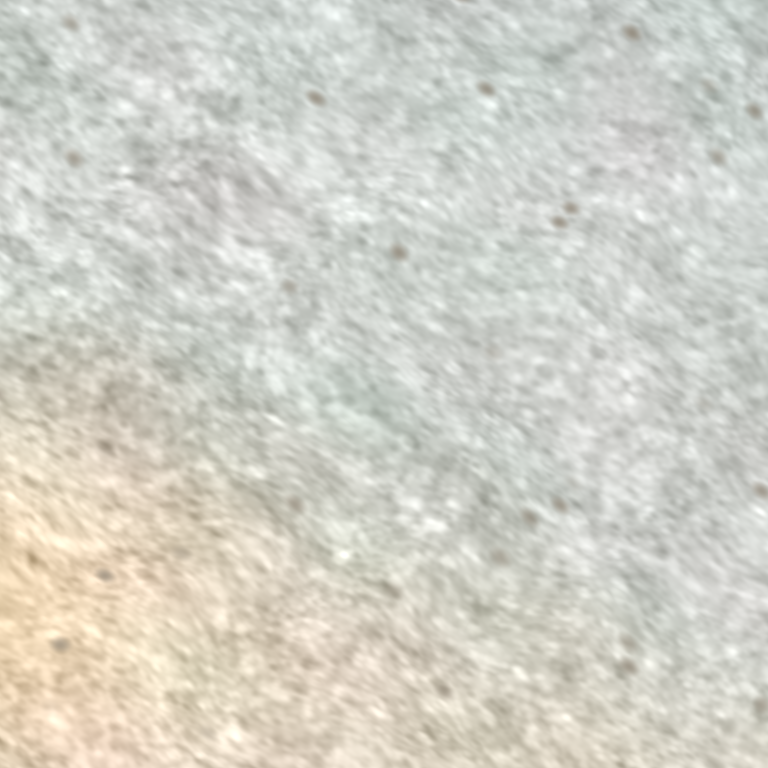
Write a Shadertoy shader that draws this texture.

```glsl
const vec3 COOL_GREY  = vec3(0.805, 0.820, 0.800);
const vec3 WARM_CREAM = vec3(0.875, 0.835, 0.765);
const vec3 PEACH      = vec3(0.945, 0.835, 0.695);
const vec3 PIT_BROWN  = vec3(0.54, 0.50, 0.44);
const float GRAIN_ANGLE = -0.56;

vec3 hash3(vec2 cell) {
    vec3 q = fract(vec3(cell.xyx) * vec3(0.1031, 0.1030, 0.0973));
    q += dot(q, q.yxz + 33.33);
    return fract((q.xxy + q.yzz) * q.zyx);
}

vec2 rotate(vec2 p, float angle) {
    float c = cos(angle), s = sin(angle);
    return vec2(c * p.x + s * p.y, c * p.y - s * p.x);
}

// Soft round falloff, zero beyond one cell
float softDot(vec2 offset) {
    float k = max(1.0 - dot(offset, offset), 0.0);
    return k * k;
}

// Cellular noise: one light or dark soft dot per cell, about -1 to 1
float dotNoise(vec2 p, float seed) {
    vec2 cell = floor(p);
    float sum = 0.0;
    for (int y = -1; y <= 1; y++)
    for (int x = -1; x <= 1; x++) {
        vec2 c = cell + vec2(x, y);
        vec3 h = hash3(c + seed);
        sum += (2.0 * h.z - 1.0) * softDot(p - c - h.xy);
    }
    return sum;
}

// Rare small dots; share is the fraction of cells that hold one
float specks(vec2 p, float share, float radius, float seed) {
    vec2 cell = floor(p);
    float mask = 0.0;
    for (int y = -1; y <= 1; y++)
    for (int x = -1; x <= 1; x++) {
        vec2 c = cell + vec2(x, y);
        vec3 h = hash3(c + seed);
        float strength = max(1.0 - h.z / share, 0.0);
        mask = max(mask, sqrt(strength) * softDot((p - c - h.xy) / radius));
    }
    return mask;
}

// Layered sines that bend the grain direction
vec2 bend(vec2 p) {
    return vec2(sin(p.y * 17.0 + 2.0 * sin(p.x * 9.0)),
                sin(p.x * 21.0 + 2.0 * sin(p.y * 13.0))) * 0.006;
}

// Warm lower left fading into cool upper right
vec3 groundColour(vec2 uv, float mottle) {
    float height = uv.y + 0.45 * uv.x - 0.5 + 0.07 * mottle;
    vec3 colour = mix(WARM_CREAM, COOL_GREY, smoothstep(-0.3, 0.2, height));
    vec2 glow = (uv - vec2(-0.03, 0.2)) / vec2(0.28, 0.23);
    colour = mix(colour, PEACH, 0.9 * exp(-dot(glow, glow)));
    float shade = smoothstep(0.3, 0.95, height);
    return colour - shade * vec3(0.022, 0.010, 0.004);
}

void mainImage(out vec4 fragColor, in vec2 fragCoord) {
    vec2 uv = fragCoord / iResolution.xy;
    vec2 p = rotate(uv + bend(uv), GRAIN_ANGLE) + 4.0;

    // Relief from broad patches down to fine streaks
    float mottle = dotNoise(p * vec2(6.0, 10.0), 11.0);
    float clump  = dotNoise(p * vec2(19.0, 30.0), 37.0);
    float grain  = dotNoise(p * vec2(52.0, 92.0), 71.0);
    float fine   = dotNoise(p * vec2(95.0, 165.0), 113.0);
    float relief = 0.036 * mottle + 0.052 * clump + 0.078 * grain + 0.052 * fine;
    relief *= mix(1.1, 0.85, smoothstep(0.5, 1.6, uv.x + uv.y));

    vec3 colour = groundColour(uv, mottle) + relief * vec3(1.0, 1.0, 1.04);

    // Faint pink and green patches
    float tint = dotNoise(p * vec2(7.0, 11.0), 151.0);
    colour += tint * vec3(0.010, -0.004, 0.002);

    // Pale glints and dark pits
    float glint = specks(p * vec2(45.0, 75.0), 0.08, 0.75, 191.0);
    float pit   = specks(p * vec2(26.0, 36.0), 0.035, 0.5, 229.0);
    colour += 0.10 * glint;
    colour = mix(colour, PIT_BROWN, 0.75 * pit);

    fragColor = vec4(clamp(colour, 0.0, 1.0), 1.0);
}
```
